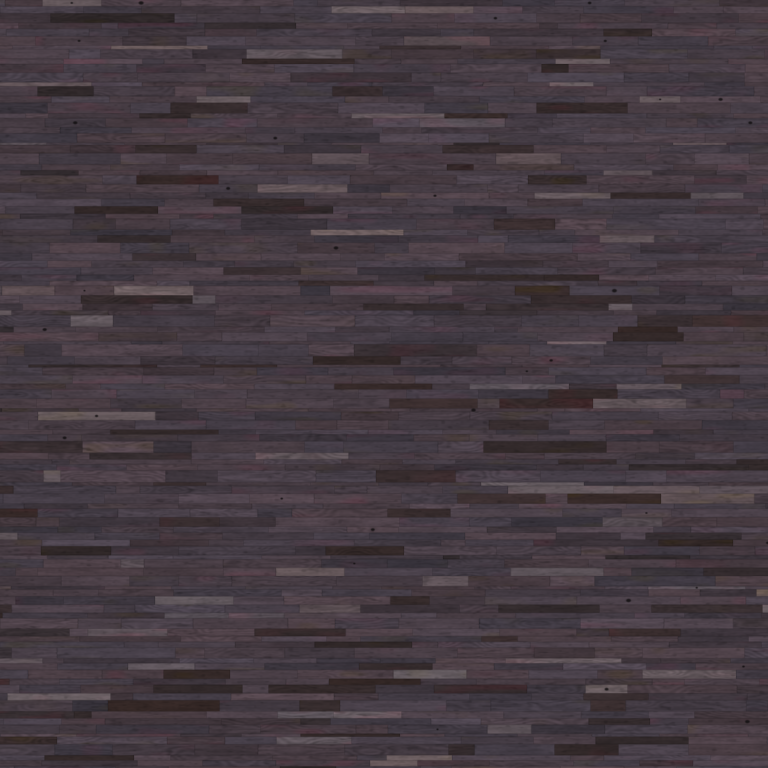
This texture is drawn by a three.js fragment shader. Its source:

```glsl
// Dark plum-stained wood floor of narrow, irregular horizontal strips with fine grain.
varying vec2 vUv;

const float ROWS = 104.0;
const float PLANKS = 10.5;
const vec3 DUSK = vec3(0.218, 0.190, 0.215);
const vec3 PLUM = vec3(0.330, 0.282, 0.318);
const vec3 PALE = vec3(0.415, 0.367, 0.378);
const vec3 UMBER = vec3(0.190, 0.152, 0.150);
const vec3 KNOT = vec3(0.070, 0.060, 0.065);
const vec3 WARM_SHIFT = vec3(0.022, -0.003, -0.018);
const vec3 OLIVE_SHIFT = vec3(0.008, 0.006, -0.035);
const vec3 ROSE_SHIFT = vec3(0.045, -0.006, 0.004);

float hash(vec2 p) {
  return fract(sin(dot(p, vec2(12.9898, 78.233))) * 43758.5453);
}

float noise(vec2 p) {
  vec2 i = floor(p);
  vec2 f = fract(p);
  f = f * f * (3.0 - 2.0 * f);
  float low = mix(hash(i), hash(i + vec2(1.0, 0.0)), f.x);
  float high = mix(hash(i + vec2(0.0, 1.0)), hash(i + 1.0), f.x);
  return mix(low, high, f.y);
}

float jitteredEdge(float index, float seed, float jitter) {
  return index + jitter * (hash(vec2(index, seed)) - 0.5);
}

// Returns the cell index, its lower edge and its upper edge.
vec3 jitteredCell(float t, float seed, float jitter) {
  float i = floor(t);
  if (t < jitteredEdge(i, seed, jitter)) i -= 1.0;
  else if (t >= jitteredEdge(i + 1.0, seed, jitter)) i += 1.0;
  return vec3(i, jitteredEdge(i, seed, jitter), jitteredEdge(i + 1.0, seed, jitter));
}

// Stain of one plank: mostly plum, sometimes pale or umber.
vec3 plankColor(vec2 id) {
  float tone = 0.5 * (hash(id + 3.1) + hash(id + 17.7));
  float kind = hash(id + 41.3);
  vec3 color = mix(DUSK, PLUM, tone);
  color = mix(color, PALE, step(0.925, kind) * mix(0.45, 1.0, hash(id + 5.9)));
  color = mix(color, UMBER, step(kind, 0.075) * mix(0.6, 1.0, hash(id + 8.2)));
  return color + WARM_SHIFT * (hash(id + 23.4) - 0.5);
}

// Brightness change from streaks, arched growth rings and pores.
float grain(vec2 p, vec2 id) {
  vec2 shift = 40.0 * vec2(hash(id + 1.3), hash(id + 2.6));
  float streak = noise(p * vec2(55.0, 620.0) + shift) - 0.5;
  float fleck = noise(p * vec2(240.0, 560.0) + shift) - 0.5;
  float swell = noise(p * vec2(24.0, 130.0) + shift);
  float rings = sin(swell * 26.0 + p.y * 900.0);
  float figured = smoothstep(0.35, 0.9, hash(id + 6.4));
  float pores = smoothstep(0.72, 0.95, noise(p * vec2(110.0, 480.0) + shift.yx));
  return 0.13 * streak + 0.09 * fleck + 0.12 * (swell - 0.5)
    + 0.075 * figured * rings - 0.13 * pores;
}

// Rare dark knot inside a plank, measured in canvas units.
float knot(vec2 p, vec2 center, vec2 id) {
  float radius = mix(0.0014, 0.0032, hash(id + 9.8));
  float dist = length((p - center) * vec2(0.7, 1.0));
  return step(0.975, hash(id + 31.6)) * (1.0 - smoothstep(0.4 * radius, radius, dist));
}

vec3 floorColor(vec2 p) {
  // Rows of uneven height, each cut into planks of uneven length
  vec3 row = jitteredCell(p.y * ROWS, 7.0, 0.75);
  float offset = 40.0 * hash(vec2(row.x, 2.7));
  float along = p.x * PLANKS + offset;
  vec3 plank = jitteredCell(along, row.x + 13.0, 0.8);
  vec2 id = vec2(plank.x, row.x);

  // Grain and drifting stains
  vec3 color = plankColor(id) * (1.0 + grain(p, id));
  float stain = smoothstep(0.6, 0.95, noise(p * vec2(26.0, 95.0) + id * 3.7));
  vec3 stainShift = mix(OLIVE_SHIFT, ROSE_SHIFT, step(0.45, hash(id + 12.5)));
  color += stainShift * stain * hash(id + 19.1);

  // Knots
  vec2 center = vec2(0.5 * (plank.y + plank.z) - offset, 0.5 * (row.y + row.z));
  color = mix(color, KNOT, 0.85 * knot(p, center / vec2(PLANKS, ROWS), id));

  // Thin shaded joints
  float rowGap = min(p.y * ROWS - row.y, row.z - p.y * ROWS) / ROWS;
  float endGap = min(along - plank.y, plank.z - along) / PLANKS;
  float joint = 1.0 - smoothstep(0.0, 0.0008, min(rowGap, endGap));
  return color * (1.0 - 0.2 * joint);
}

void main() {
  // Average a small grid of samples to soften the edges
  vec3 sum = vec3(0.0);
  for (int i = 0; i < 2; i++) {
    for (int j = 0; j < 3; j++) {
      vec2 jitter = vec2((float(i) - 0.5) / 2.0, (float(j) - 1.0) / 3.0);
      sum += floorColor(vUv + jitter * 0.0019);
    }
  }
  gl_FragColor = vec4(sum / 6.0, 1.0);
}
```
